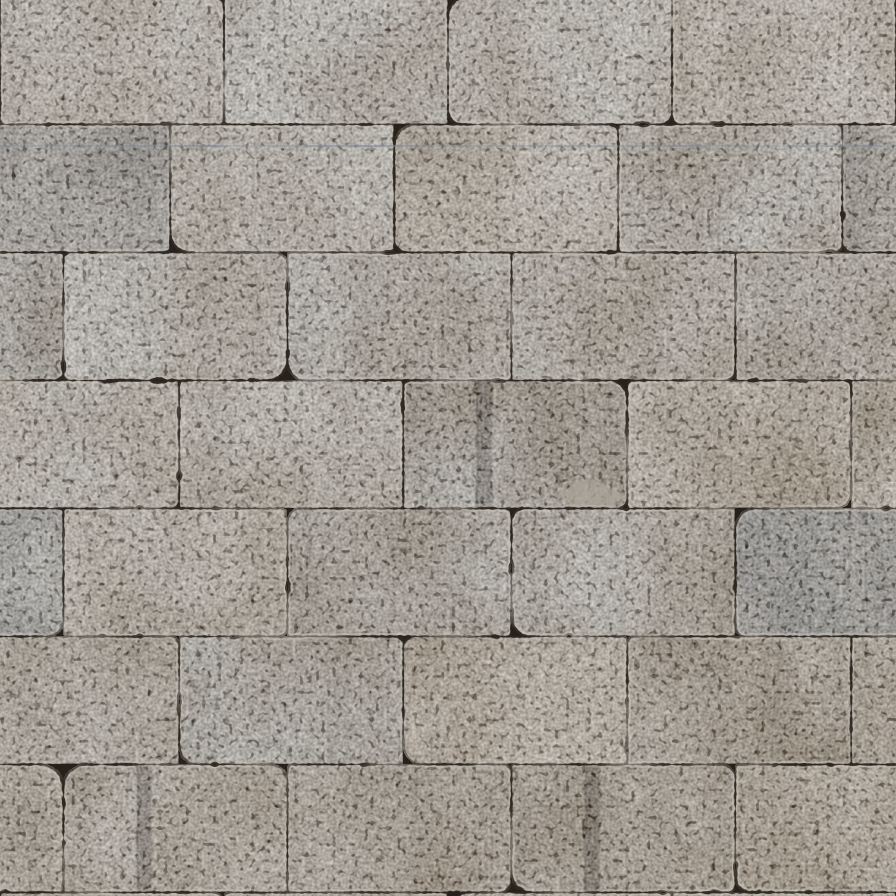
Reproduce this texture procedurally as a three.js fragment shader.

```glsl
varying vec2 vUv;

const vec2 GRID = vec2(4.0, 7.0);
const float BED_SHIFT = 0.004;
const float ODD_OFFSET = 0.80;
const float EVEN_OFFSET = 0.283;
const float JOINT_HALF = 0.0011;
const float CORNER_MIN = 0.002;
const float CORNER_WEAR = 0.027;
const float EDGE_SOFT = 0.0009;
const float RIM_WIDTH = 0.0024;
const float PORE_DEPTH = 0.23;
const float GRAIN = 0.17;
const float TONE_RANGE = 0.045;
const vec2 GROOVE = vec2(0.33, 0.395);
const float STRING_Y = 0.837;

const vec3 COOL = vec3(0.655, 0.645, 0.625);
const vec3 WARM = vec3(0.640, 0.605, 0.560);
const vec3 SLATE = vec3(0.565, 0.570, 0.575);
const vec3 RIM = vec3(0.775, 0.755, 0.720);
const vec3 JOINT = vec3(0.155, 0.130, 0.105);
const vec3 PATCH = vec3(0.660, 0.640, 0.595);
const vec3 STRING = vec3(0.47, 0.53, 0.62);

float hash(vec2 p) {
  vec3 q = fract(vec3(p.xyx) * 0.1031);
  q += dot(q, q.yzx + 33.33);
  return fract((q.x + q.y) * q.z);
}

float corner(vec2 cell, vec2 f) {
  float a = 6.28318 * hash(cell);
  return dot(vec2(cos(a), sin(a)), f);
}

// Gradient noise, roughly -0.7 to 0.7
float noise(vec2 p) {
  vec2 i = floor(p), f = fract(p);
  vec2 u = f * f * f * (f * (f * 6.0 - 15.0) + 10.0);
  vec2 e = vec2(1.0, 0.0);
  return mix(mix(corner(i, f), corner(i + e, f - e), u.x),
             mix(corner(i + e.yx, f - e.yx), corner(i + 1.0, f - 1.0), u.x), u.y);
}

float fbm(vec2 p) {
  float sum = 0.0, amp = 1.0;
  for (int i = 0; i < 4; i++) {
    sum += amp * noise(p);
    p = p * 2.03 + 17.3;
    amp *= 0.5;
  }
  return sum;
}

float rowOffset(float row) {
  float offset = mix(EVEN_OFFSET, ODD_OFFSET, mod(row, 2.0));
  offset -= 0.04 * step(4.5, row);
  return row > 5.5 ? 0.0 : offset;
}

float roundedBox(vec2 p, vec2 halfSize, float r) {
  vec2 q = abs(p) - halfSize + r;
  return length(max(q, 0.0)) + min(max(q.x, q.y), 0.0) - r;
}

void main() {
  vec2 p = vUv;

  // Running bond layout
  vec2 g = vec2(p.x, p.y - BED_SHIFT) * GRID;
  float row = mod(floor(g.y), GRID.y);
  g.x -= rowOffset(row);
  vec2 id = vec2(mod(floor(g.x), GRID.x), row);
  vec2 f = fract(g);
  vec2 local = (f - 0.5) / GRID;

  // Block outline with worn corners and ragged edges
  float wear = pow(hash(id * 2.0 + step(0.0, local) + 41.0), 4.0);
  float d = roundedBox(local, 0.5 / GRID - JOINT_HALF, CORNER_MIN + CORNER_WEAR * wear);
  d += 0.0011 * noise(p * 65.0) + 0.0012 * noise(p * 190.0);
  d += 0.0022 * smoothstep(0.28, 0.55, noise(p * 48.0 + 9.0));

  // Tone of each block and broad stains
  float stain = fbm(p * 6.0 + id * 3.7);
  float streak = noise(vec2(p.x * 28.0, p.y * 4.0) + id * 5.1);
  float warmth = 0.3 + 0.35 * (p.x - p.y + 0.5) + 0.5 * (hash(id + 7.0) - 0.5) + 0.6 * stain;
  vec3 color = mix(COOL, WARM, clamp(warmth, 0.0, 1.0));
  float slate = float(row == 2.0 && id.x == 3.0) + 0.5 * float(row == 5.0 && id.x == 3.0);
  color = mix(color, SLATE, slate * (0.65 + 0.5 * stain));
  color += TONE_RANGE * (hash(id + 23.0) - 0.5) - 0.07 * stain - 0.03 * streak;
  color += 0.03 * (p.y - 0.5) + 0.025;

  // Recessed vertical grooves
  float hasGroove = float((row == 0.0 && mod(id.x, 2.0) == 0.0) || (row == 3.0 && id.x == 1.0));
  float grooveX = f.x + 0.008 * noise(p * 50.0);
  float groove = smoothstep(GROOVE.x - 0.006, GROOVE.x + 0.006, grooveX)
               * (1.0 - smoothstep(GROOVE.y - 0.008, GROOVE.y + 0.008, grooveX));
  float lip = 1.0 - smoothstep(0.0, 0.012, abs(grooveX - GROOVE.x));
  color *= 1.0 - hasGroove * (0.17 * groove + 0.13 * lip);

  // Smooth mortar smear
  vec2 smear = (p - vec2(0.658, 0.446)) / vec2(0.038, 0.017);
  float repair = 1.0 - smoothstep(0.8, 1.0, length(smear) + 0.45 * noise(p * 40.0));
  repair *= float(row == 3.0);
  color = mix(color, PATCH, 0.8 * repair);

  // Porous aggregate
  float pores = smoothstep(0.14, 0.46, noise(p * 165.0 + 3.0));
  float pits = smoothstep(0.30, 0.52, noise(p * 105.0 + 61.0));
  float grain = GRAIN * noise(p * 285.0) + 0.09 * noise(p * 120.0 + 31.0);
  float rough = 1.0 - 0.75 * repair;
  color += rough * (grain - (PORE_DEPTH * pores + 0.15 * pits) * vec3(0.96, 1.0, 1.03));

  // Pale rims, then dark joints
  float rim = smoothstep(-RIM_WIDTH - EDGE_SOFT, -RIM_WIDTH + EDGE_SOFT, d);
  float rimWear = smoothstep(-0.25, 0.3, noise(p * vec2(11.0, 13.0) + id * 2.3));
  color = mix(color, RIM, rim * (0.15 + 0.5 * rimWear));
  float jointWear = smoothstep(-0.4, 0.15, noise(p * 15.0 + 80.0));
  float gap = smoothstep(-EDGE_SOFT, EDGE_SOFT, d);
  float depth = max(0.45 + 0.5 * jointWear, smoothstep(0.0014, 0.003, d));
  color = mix(color, JOINT, gap * depth);

  // Faint level string
  float line = 1.0 - smoothstep(0.0003, 0.0015, abs(p.y - STRING_Y));
  color = mix(color, STRING, line * (0.5 + 0.4 * noise(vec2(p.x * 30.0, 2.5))));

  gl_FragColor = vec4(clamp(color, 0.0, 1.0), 1.0);
}
```
